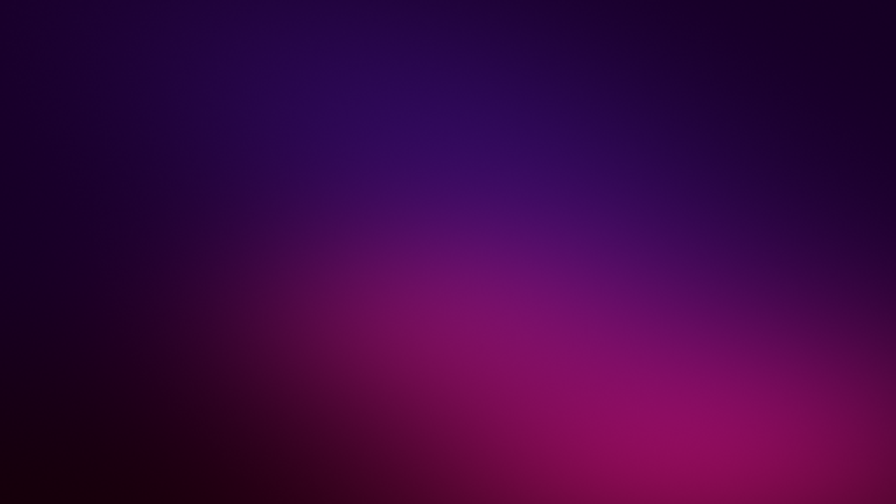
Give the GLSL for this background, as a Shadertoy shader.

```glsl
const vec3 BASE_LOW  = vec3(0.080, -0.008, 0.030);
const vec3 BASE_HIGH = vec3(0.083, -0.006, 0.138);
const float BASE_BLEND_TOP = 0.55;

// Glow centres and radii are in canvas heights, tilt in radians.
const vec3 VIOLET = vec3(0.100, 0.042, 0.220);
const vec2 VIOLET_CENTRE = vec2(0.950, 0.650);
const vec2 VIOLET_RADII  = vec2(0.514, 0.243);
const float VIOLET_TILT  = -0.384;

const vec3 MAGENTA = vec3(0.240, 0.035, 0.100);
const vec2 MAGENTA_CENTRE = vec2(0.833, 0.375);
const vec2 MAGENTA_RADII  = vec2(0.300, 0.150);

const vec3 CRIMSON = vec3(0.450, 0.046, 0.260);
const vec2 CRIMSON_CENTRE = vec2(1.366, 0.097);
const vec2 CRIMSON_RADII  = vec2(0.440, 0.208);

const float GRAIN_CELLS = 288.0;
const float GRAIN_AMOUNT = 0.004;

float hash(vec2 cell) {
    vec3 q = fract(vec3(cell.xyx) * 0.1031);
    q += dot(q, q.yzx + 33.33);
    return fract((q.x + q.y) * q.z);
}

// Tilted elliptical Gaussian, 1 at its centre.
float glow(vec2 p, vec2 centre, vec2 radii, float tilt) {
    float c = cos(tilt), s = sin(tilt);
    vec2 d = p - centre;
    vec2 q = vec2(c * d.x + s * d.y, c * d.y - s * d.x) / radii;
    return exp(-0.5 * dot(q, q));
}

void mainImage(out vec4 fragColor, in vec2 fragCoord) {
    vec2 p = fragCoord / iResolution.y;

    // Dark base, warmer towards the bottom
    vec3 color = mix(BASE_LOW, BASE_HIGH, smoothstep(-0.1, BASE_BLEND_TOP, p.y));

    // Overlapping soft lights
    color += VIOLET * glow(p, VIOLET_CENTRE, VIOLET_RADII, VIOLET_TILT);
    color += MAGENTA * glow(p, MAGENTA_CENTRE, MAGENTA_RADII, 0.0);
    color += CRIMSON * glow(p, CRIMSON_CENTRE, CRIMSON_RADII, 0.0);

    // Faint grain against banding
    color += (hash(floor(p * GRAIN_CELLS)) - 0.5) * GRAIN_AMOUNT;

    fragColor = vec4(clamp(color, 0.0, 1.0), 1.0);
}
```
